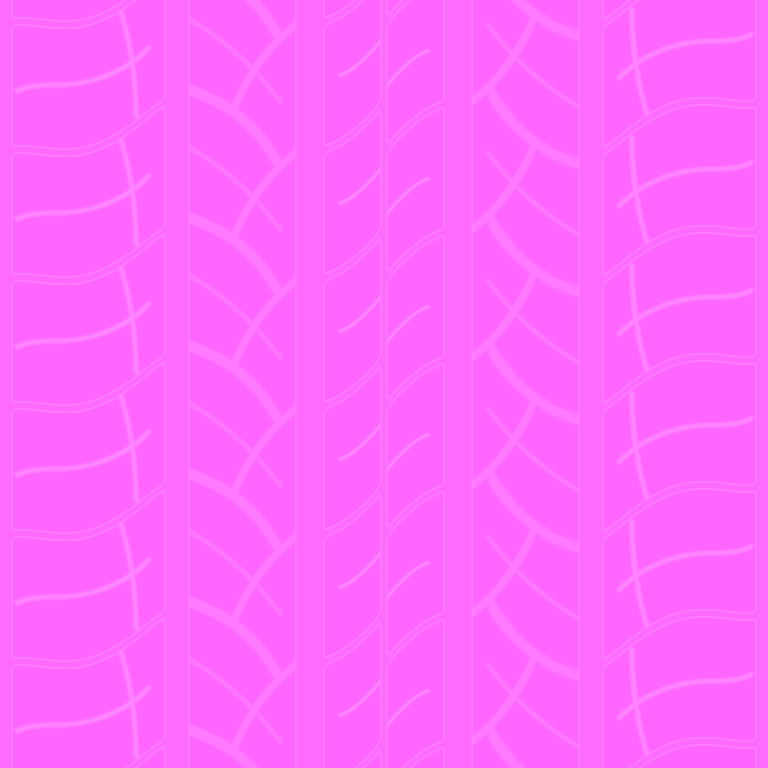
This texture map is drawn by a WebGL 2 fragment shader. Its source:

```glsl
#version 300 es
precision highp float;
// Tyre tread: six repeats down of shoulder blocks, chevron ribs and centre blocks.
// The right half is the left half turned by 180 degrees. Blocks are signed
// distances with a fine rim; the shallow cuts are soft quadratic curves.
uniform vec2 u_resolution;
out vec4 fragColor;

// Distance to a line segment
float segment(vec2 p, vec2 a, vec2 b) {
    vec2 ab = b - a;
    return length(p - a - ab * clamp(dot(p - a, ab) / dot(ab, ab), 0.0, 1.0));
}

// Soft stroke along a quadratic curve, repeating every unit in y
float cut(vec2 p, vec2 a, vec2 b, vec2 c, float inner, float outer) {
    float middle = 0.5 * (a.y + c.y);
    p.y = middle + fract(p.y - middle + 0.5) - 0.5;
    float d = 10.0;
    vec2 last = a;
    for (int i = 1; i <= 10; i++) {
        float t = float(i) / 10.0;
        vec2 next = mix(mix(a, b, t), mix(b, c, t), t);
        d = min(d, segment(p, last, next));
        last = next;
    }
    return 1.0 - smoothstep(inner, outer, d);
}

// Rounded block between two x edges, split by a gap of given height and slope
float block(vec2 p, float left, float right, float gapY, float slope) {
    float side = abs(p.x - 0.5 * (left + right)) - 0.5 * (right - left);
    float toGap = abs(fract(p.y - gapY + 0.5) - 0.5);
    float ends = (0.029 - toGap) * inversesqrt(1.0 + slope * slope);
    vec2 corner = vec2(side, ends) + 0.03;
    return length(max(corner, 0.0)) + min(max(corner.x, corner.y), 0.0) - 0.03;
}

void main() {
    // Six units each way, y running down, right half turned onto the left
    vec2 uv = gl_FragCoord.xy / u_resolution;
    vec2 p = vec2(uv.x, 1.0 - uv.y) * 6.0;
    if (p.x > 3.0) p = vec2(6.0, 1.984) - p;
    float pixel = 6.0 / min(u_resolution.x, u_resolution.y);

    // Shoulder block with a wavy gap
    float t = clamp((p.x - 0.094) / 1.195, 0.0, 1.0);
    float gapY = 0.172 + t * (-0.148 + t * (1.578 + t * (-3.367 + t * 1.562)));
    float slope = (-0.148 + t * (3.156 + t * (-10.1 + t * 6.25))) / 1.195;
    float shoulder = block(p, 0.094, 1.289, gapY, slope);

    // Centre block with a rising gap
    t = clamp((p.x - 2.531) / 0.446, 0.0, 1.0);
    gapY = 0.172 - t * (0.156 + 0.195 * t);
    slope = -(0.156 + 0.39 * t) / 0.446;
    float centre = block(p, 2.531, 2.977, gapY, slope);

    // Continuous rib between them
    float rib = abs(p.x - 1.895) - 0.418;

    float tread = min(rib, min(shoulder, centre));
    float inside = 1.0 - smoothstep(-0.5 * pixel, 0.5 * pixel, tread);
    float rim = 1.0 - smoothstep(0.003, 0.003 + pixel, abs(tread));

    // Shoulder cuts: a wave crossed by a steep curve
    float bright = cut(p, vec2(0.133, 0.711), vec2(0.25, 0.656), vec2(0.484, 0.664), 0.005, 0.034);
    bright = max(bright, cut(p, vec2(0.484, 0.664), vec2(0.898, 0.641), vec2(1.164, 0.375), 0.005, 0.034));
    bright = max(bright, cut(p, vec2(0.945, 0.094), vec2(1.062, 0.469), vec2(1.062, 0.906), 0.005, 0.034));

    // Centre cut
    bright = max(bright, cut(p, vec2(2.656, 0.586), vec2(2.781, 0.555), vec2(2.992, 0.297), 0.002, 0.024));

    // Rib cuts: broad arc, branch and thin cross stroke
    float broad = cut(p, vec2(1.406, 0.68), vec2(1.914, 0.812), vec2(2.172, 1.273), 0.022, 0.06);
    broad = max(broad, cut(p, vec2(2.344, 0.172), vec2(2.016, 0.406), vec2(1.836, 0.828), 0.015, 0.045));
    broad = max(broad, 0.85 * cut(p, vec2(1.461, 0.141), vec2(1.875, 0.375), vec2(2.188, 0.789), 0.005, 0.032));

    // Pink rubber: only the green channel varies
    float green = mix(0.42, 0.40, inside);
    green = max(green, 0.40 + inside * max(0.12 * bright, 0.08 * broad));
    green = max(green, mix(green, 0.485, rim));
    fragColor = vec4(1.0, green, 1.0, 1.0);
}
```
